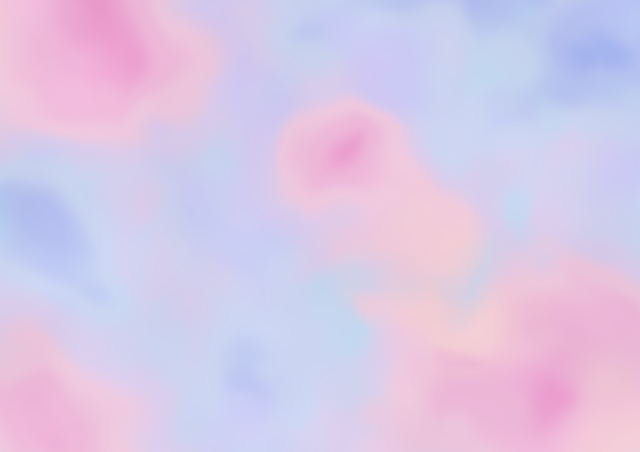
Reproduce this background procedurally as a Shadertoy shader.

```glsl
// Soft pastel wash: rose clouds along one diagonal over a periwinkle ground.
// A warped warmth field (large masses, smooth noise, scattered round daubs)
// drives a colour ramp; a second field adds peach, aqua and lilac tints.

const float PI = 3.14159265;

float hash(vec2 p) {
    return fract(sin(dot(p, vec2(127.1, 311.7))) * 43758.5453);
}

float noise(vec2 p) {
    vec2 i = floor(p), f = fract(p);
    f = f * f * f * (f * (f * 6.0 - 15.0) + 10.0);
    vec2 e = vec2(0.0, 1.0);
    return mix(mix(hash(i), hash(i + e.yx), f.x),
               mix(hash(i + e.xy), hash(i + e.yy), f.x), f.y);
}

// Two octaves, rotated against each other to hide the lattice
float cloud(vec2 p) {
    mat2 turn = mat2(0.8, 0.6, -0.6, 0.8);
    return 0.68 * noise(p) + 0.32 * noise(turn * p * 2.1 + 17.3);
}

float glow(vec2 p, vec2 centre, float radius) {
    vec2 d = (p - centre) / radius;
    return exp(-dot(d, d));
}

// Row of glows from a to b; the middle ones are bowed aside and pinched
float glowRow(vec2 p, vec2 a, vec2 b, vec2 bow, float radius, float pinch, int count) {
    float sum = 0.0;
    for (int i = 0; i < count; i++) {
        float t = float(i) / float(count - 1);
        float arch = sin(PI * t);
        sum += glow(p, mix(a, b, t) + bow * arch, radius - pinch * arch);
    }
    return sum;
}

// Scattered round daubs: x = warmth shift, y = tint shift
vec2 daubs(vec2 p, float size, float seed) {
    vec2 q = p / size, cell = floor(q), sum = vec2(0.0);
    for (int j = -1; j <= 1; j++)
    for (int i = -1; i <= 1; i++) {
        vec2 id = cell + vec2(i, j) + seed;
        vec2 jitter = vec2(hash(id), hash(id + 5.7));
        vec2 centre = cell + vec2(i, j) + 0.2 + 0.6 * jitter;
        float radius = mix(0.4, 0.75, hash(id + 11.3));
        float disc = 1.0 - smoothstep(0.25 * radius, radius, length(q - centre));
        sum += disc * (vec2(hash(id + 23.9), hash(id + 31.1)) - 0.5);
    }
    return sum;
}

// Cool to warm
vec3 washRamp(float w) {
    vec3 c = mix(vec3(0.57, 0.66, 0.92), vec3(0.71, 0.75, 0.94), smoothstep(-0.42, -0.16, w));
    c = mix(c, vec3(0.79, 0.83, 0.94), smoothstep(-0.16, 0.06, w));
    c = mix(c, vec3(0.85, 0.80, 0.92), smoothstep(0.06, 0.33, w));
    c = mix(c, vec3(0.93, 0.78, 0.87), smoothstep(0.33, 0.54, w));
    c = mix(c, vec3(0.93, 0.72, 0.85), smoothstep(0.54, 0.76, w));
    return mix(c, vec3(0.92, 0.60, 0.80), smoothstep(0.76, 1.02, w));
}

// Positive tint: peach on warm, aqua on cool; negative tint: lilac on cool
vec3 addTint(vec3 c, float warmth, float tint) {
    float warm = smoothstep(0.25, 0.55, warmth);
    float rosy = smoothstep(0.95, 0.6, warmth);
    float up = smoothstep(0.04, 0.34, tint);
    float down = smoothstep(0.04, 0.34, -tint);
    c = mix(c, vec3(0.96, 0.82, 0.83), 0.75 * up * warm * rosy);
    c = mix(c, vec3(0.72, 0.86, 0.94), 0.65 * up * (1.0 - warm));
    return mix(c, vec3(0.78, 0.76, 0.97), 0.55 * down * (1.0 - warm));
}

void mainImage(out vec4 fragColor, in vec2 fragCoord) {
    vec2 p = fragCoord / iResolution.y;

    // Wandering outlines
    vec2 warp = vec2(cloud(p * 4.0 + 3.1), cloud(p * 4.0 + 41.7)) - 0.5;
    vec2 q = p + 0.16 * warp;

    // Rose masses and blue pools
    float warmth = 0.88 * glowRow(q, vec2(0.18, 0.93), vec2(1.17, 0.13), vec2(0.12, 0.1), 0.37, 0.2, 3);
    warmth += 0.85 * glow(q, vec2(0.08, 0.02), 0.25);
    warmth -= 0.3 * glowRow(q, vec2(0.0, 0.48), vec2(1.42, 0.97), vec2(0.0), 0.17, 0.0, 2);

    // Mottling
    vec2 spots = daubs(q, 0.21, 0.0) + 0.6 * daubs(q, 0.12, 60.0);
    warmth += 0.42 * (cloud(p * 4.5 + 9.2) - 0.5) + 0.24 * spots.x;
    float tint = 0.9 * (cloud(p * 3.6 + 77.0) - 0.45) + 0.3 * spots.y;

    vec3 color = addTint(washRamp(warmth), warmth, tint);

    // Faint milky light
    color += 0.05 * (cloud(p * 5.0 + 120.0) - 0.5);
    fragColor = vec4(clamp(color, 0.0, 1.0), 1.0);
}
```
